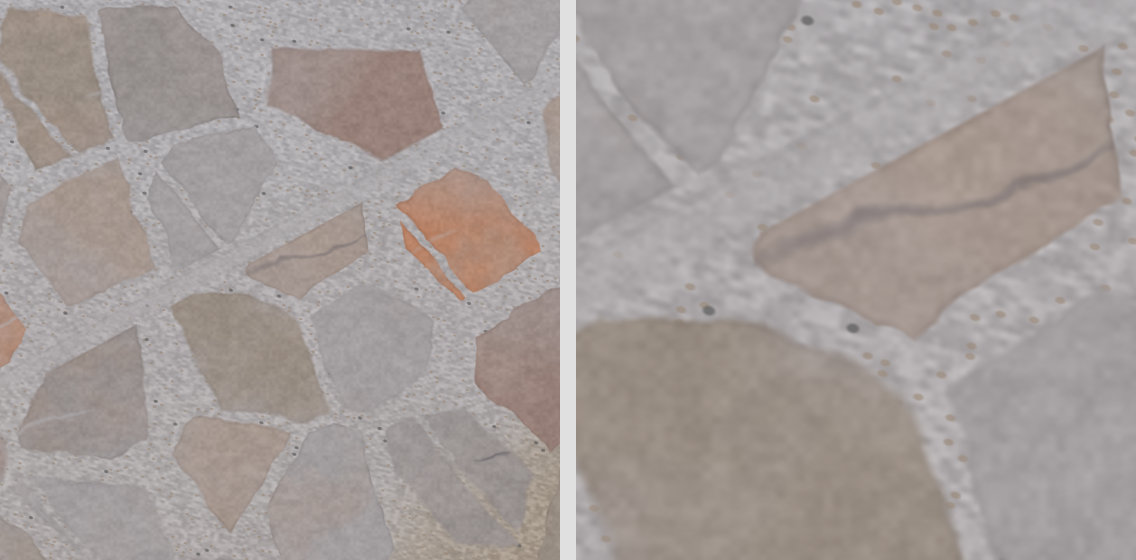
Left: the whole. Right: its middle third, enlarged.
A Shadertoy shader for this texture:

```glsl
// Terrazzo floor: large muted stone slabs set in pale, gritty mortar.
// Slabs are inset Voronoi cells trimmed by random cuts and two straight
// joints; layered noise supplies mottling, veins and mortar grains.
const float SLABS_ACROSS = 4.0;
const float JOINT_MARGIN = 0.024;
const vec3 MORTAR = vec3(0.685, 0.675, 0.69);
const vec3 SAND = vec3(0.645, 0.595, 0.54);
const vec3 HAZE = vec3(0.642, 0.622, 0.63);

struct Slab { float edge; vec2 id; vec2 local; };

float hash(vec2 p) {
    vec3 q = fract(vec3(p.xyx) * 0.1031);
    q += dot(q, q.yzx + 33.33);
    return fract((q.x + q.y) * q.z);
}
vec2 hash2(vec2 p) { return vec2(hash(p + 11.0), hash(p + 47.0)); }
float noise(vec2 p) {
    vec2 i = floor(p), f = fract(p);
    f = f * f * (3.0 - 2.0 * f);
    return mix(mix(hash(i), hash(i + vec2(1, 0)), f.x),
               mix(hash(i + vec2(0, 1)), hash(i + vec2(1, 1)), f.x), f.y);
}
float fbm(vec2 p) {
    float sum = 0.0;
    for (float weight = 0.5; weight > 0.05; weight *= 0.5) {
        sum += weight * noise(p);
        p = mat2(1.6, 1.2, -1.2, 1.6) * p + 7.3;
    }
    return sum / 0.9375;
}
vec2 site(vec2 id) { return id + 0.5 + 0.74 * (hash2(id) - 0.5); }

// Signed distance to the line through a and b, positive on its left
float lineDistance(vec2 p, vec2 a, vec2 b) {
    vec2 along = normalize(b - a);
    return dot(p - a, vec2(-along.y, along.x));
}
float mainJoint(vec2 p) { return lineDistance(p, vec2(0.0, 0.316), vec2(1.0, 0.857)); }
float sideJoint(vec2 p) { return lineDistance(p, vec2(0.92, 0.83), vec2(0.78, 1.0)); }

// Sixteen evenly dealt kinds of slab; kind 15 is the small orange one
float slabKind(vec2 id) { return mod(id.x * 7.0 + id.y * 4.0 + 2.0, 16.0); }
vec3 slabColor(float kind) {
    if (kind < 5.0) return vec3(0.635, 0.62, 0.625);
    if (kind < 8.0) return vec3(0.59, 0.565, 0.56);
    if (kind < 11.0) return vec3(0.65, 0.59, 0.555);
    if (kind < 13.0) return vec3(0.595, 0.505, 0.475);
    return kind < 15.0 ? vec3(0.60, 0.555, 0.515) : vec3(0.72, 0.51, 0.40);
}

// Nearest slab, with its edge distance in canvas units (positive inside)
Slab findSlab(vec2 uv) {
    vec2 wobble = vec2(fbm(uv * 24.0), fbm(uv * 24.0 + 40.0)) - 0.5;
    vec2 p = uv * SLABS_ACROSS + 0.08 * wobble, id = floor(p);
    float nearest = 9.0, edge = 9.0;
    for (int k = 0; k < 9; k++) {
        vec2 cell = floor(p) + vec2(k % 3 - 1, k / 3 - 1);
        float d = length(p - site(cell));
        if (d < nearest) { nearest = d; id = cell; }
    }
    vec2 center = site(id), home = center / SLABS_ACROSS;
    for (int k = 0; k < 25; k++) {
        vec2 other = site(id + vec2(k % 5 - 2, k / 5 - 2));
        if (k != 12) edge = min(edge, dot(0.5 * (center + other) - p, normalize(other - center)));
    }
    edge -= mix(0.02, 0.11, hash(id + 5.0)) + 0.11 * step(14.5, slabKind(id));
    for (float k = 0.0; k < 2.0; k++) {
        float angle = 6.2832 * hash(id + 17.0 + k * 9.0);
        float reach = 0.22 + 0.3 * hash(id + 29.0 + k * 9.0);
        edge = min(edge, reach - dot(p - center, vec2(cos(angle), sin(angle))));
    }
    // Some slabs are split in two by a narrow mortar gap
    float gap = abs(dot(p - center, vec2(0.77, 0.64)) + 0.1) - 0.028;
    if (hash(id + 91.0) < 0.2) edge = min(edge, gap);
    edge /= SLABS_ACROSS;
    float above = sign(mainJoint(home));
    edge = min(edge, above * mainJoint(uv) - JOINT_MARGIN);
    if (above > 0.0) edge = min(edge, sign(sideJoint(home)) * sideJoint(uv) - JOINT_MARGIN);
    return Slab(edge, id, p - center);
}

vec3 shadeSlab(Slab slab, vec2 uv) {
    float blotch = fbm(uv * 9.0 + slab.id * 3.7);
    vec3 blush = mix(HAZE, vec3(0.65, 0.57, 0.525), hash(slab.id + 61.0));
    vec3 color = mix(slabColor(slabKind(slab.id)), blush, 0.5 * smoothstep(0.42, 0.75, blotch));
    float drift = dot(slab.local, hash2(slab.id + 7.0) - 0.5);
    color = mix(color, HAZE, 0.4 * smoothstep(0.0, 0.2, drift));
    color += 0.075 * (fbm(uv * vec2(55.0, 80.0)) - 0.5) + 0.04 * (noise(uv * 180.0) - 0.5);
    // Short slanted veins, dark or pale, in a few slabs
    float bend = 0.12 * (noise(uv * 14.0) - 0.5);
    float vein = 1.0 - smoothstep(0.0, 0.025, abs(slab.local.y - 0.35 * slab.local.x + bend));
    vein *= smoothstep(0.45, 0.7, noise(uv * 9.0 + 21.0));
    float veinKind = hash(slab.id + 83.0);
    color = mix(color, vec3(0.40, 0.38, 0.40), 0.65 * vein * step(veinKind, 0.25));
    color = mix(color, MORTAR, 0.6 * vein * step(0.8, veinKind));
    return color - 0.07 * noise(uv * 25.0) * exp(-pow(slab.edge / 0.004, 2.0));
}

// Sparse round chips: coverage from 0 to 1
float chips(vec2 p, float chance) {
    vec2 id = floor(p), offset = fract(p) - 0.5 - 0.3 * (hash2(id) - 0.5);
    return step(hash(id + 31.0), chance) * (1.0 - smoothstep(0.15, 0.38, length(offset)));
}
vec3 shadeMortar(vec2 uv) {
    float joint = 1.0 - smoothstep(0.006, 0.022, abs(mainJoint(uv)));
    float grit = 1.0 - 0.6 * joint;
    vec2 slanted = vec2(uv.x - 0.25 * uv.y, uv.y + 0.25 * uv.x);
    float warmth = smoothstep(0.6, 1.0, uv.x - uv.y + 0.15 * noise(uv * 8.0));
    vec3 color = mix(MORTAR, SAND, 0.7 * warmth + 0.25 * (1.0 - uv.y));
    color += grit * 0.12 * (noise(slanted * vec2(125.0, 215.0)) - 0.5);
    color += 0.035 * (noise(uv * 250.0) - 0.5) + 0.03 * (fbm(uv * 9.0) - 0.5);
    color -= 0.02 * (1.0 - smoothstep(0.001, 0.004, abs(mainJoint(uv) - 0.012)));
    color = mix(color, vec3(0.60, 0.53, 0.46), 0.6 * grit * chips(slanted * vec2(85.0, 130.0), 0.12));
    return mix(color, vec3(0.36), 0.7 * grit * chips(slanted * vec2(70.0, 95.0) + 3.0, 0.014));
}

void mainImage(out vec4 fragColor, in vec2 fragCoord) {
    vec2 uv = fragCoord / iResolution.y;
    Slab slab = findSlab(uv);
    float softness = mix(0.002, 0.012, pow(hash(slab.id + 71.0), 2.0) * noise(uv * 7.0));
    float inside = smoothstep(-softness, softness, slab.edge);
    fragColor = vec4(mix(shadeMortar(uv), shadeSlab(slab, uv), inside), 1.0);
}
```
